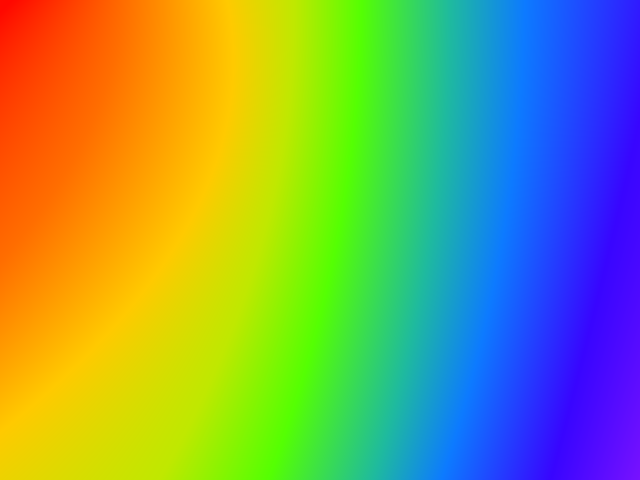
Write a Shadertoy shader that draws this background.

```glsl
// A smooth spectrum sweeping from red at the upper left to violet at the lower right.
// Each colour follows a curved band whose x position is a parabola in height;
// neighbouring bands are blended linearly across the canvas.

const int BAND_COUNT = 9;

// Band centres in canvas widths, at the bottom, middle and top of the canvas.
const vec3 BAND_X[BAND_COUNT] = vec3[BAND_COUNT](
    vec3(-0.90, -0.40, 0.02),    // red
    vec3(-0.40, 0.03, 0.195),    // orange
    vec3(-0.10, 0.28, 0.355),    // amber
    vec3(0.25, 0.41, 0.46),      // lime
    vec3(0.42, 0.527, 0.565),    // green
    vec3(0.583, 0.672, 0.703),   // teal
    vec3(0.69, 0.785, 0.82),     // azure
    vec3(0.86, 0.955, 1.04),     // indigo
    vec3(1.00, 1.17, 1.40)       // violet
);

const vec3 BAND_COLOR[BAND_COUNT] = vec3[BAND_COUNT](
    vec3(1.00, 0.03, 0.00),
    vec3(1.00, 0.43, 0.00),
    vec3(1.00, 0.79, 0.00),
    vec3(0.75, 0.91, 0.00),
    vec3(0.33, 1.00, 0.01),
    vec3(0.12, 0.73, 0.62),
    vec3(0.05, 0.48, 1.00),
    vec3(0.22, 0.02, 1.00),
    vec3(0.47, 0.07, 1.00)
);

// Parabola through the values at heights 0, 0.5 and 1.
float bandPosition(vec3 x, float height) {
    float bend = 2.0 * (x.x + x.z - 2.0 * x.y);
    float slope = x.z - x.x - bend;
    return x.x + height * (slope + height * bend);
}

// Blend through every band lying to the left of the point.
vec3 spectrum(vec2 uv) {
    vec3 color = BAND_COLOR[0];
    float left = bandPosition(BAND_X[0], uv.y);
    for (int i = 1; i < BAND_COUNT; i++) {
        float right = bandPosition(BAND_X[i], uv.y);
        float blend = clamp((uv.x - left) / (right - left), 0.0, 1.0);
        color = mix(color, BAND_COLOR[i], blend);
        left = right;
    }
    return color;
}

void mainImage(out vec4 fragColor, in vec2 fragCoord) {
    vec2 uv = fragCoord / iResolution.xy;
    fragColor = vec4(spectrum(uv), 1.0);
}
```
